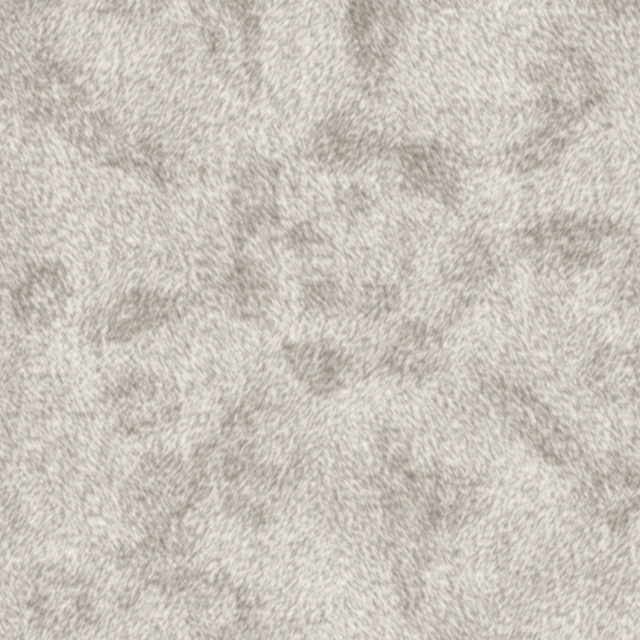
Give the GLSL for this texture, as a Shadertoy shader.

```glsl
// Worn, pale carpet with a faded floral pattern: a lobed flower, a fan of
// curved leaves and scattered rosettes, built from soft distance functions,
// then frayed and covered by a short slanted pile of gradient noise.

const vec3 SHADOW_WOOL = vec3(0.62, 0.59, 0.55);
const vec3 LIGHT_WOOL = vec3(0.87, 0.85, 0.82);
const float BASE_TONE = 0.80;         // 0 is shadow wool, 1 is light wool
const float MOTIF_DEPTH = 0.40;
const float GRAIN_CONTRAST = 0.74;
const float CLOUD_CONTRAST = 0.24;
const float STREAK_CONTRAST = 0.20;
const float TINT_CONTRAST = 0.018;
const vec2 GRAIN_FREQ = vec2(135.0, 84.0);
const float GRAIN_SLANT = 0.45;
const vec2 FLOWER_CENTER = vec2(0.553, 0.60);
const float LEAF_COUNT = 9.0;
const float ROSETTE_CELL = 0.155;
const float EDGE_SOFTNESS = 0.014;
const float TAU = 6.2831853;

float hash(vec2 p) {
    vec3 q = fract(vec3(p.xyx) * 0.1031);
    q += dot(q, q.yzx + 33.33);
    return fract((q.x + q.y) * q.z);
}

float cornerSlope(vec2 cell, vec2 offset) {
    float angle = TAU * hash(cell);
    return dot(vec2(cos(angle), sin(angle)), offset);
}

// Gradient noise, roughly -0.7 to 0.7
float noise(vec2 p) {
    vec2 i = floor(p), f = fract(p);
    vec2 u = f * f * f * (f * (f * 6.0 - 15.0) + 10.0);
    vec2 e = vec2(1.0, 0.0);
    float low = mix(cornerSlope(i, f), cornerSlope(i + e, f - e), u.x);
    float high = mix(cornerSlope(i + e.yx, f - e.yx), cornerSlope(i + 1.0, f - 1.0), u.x);
    return mix(low, high, u.y);
}

float cover(float d) {
    return 1.0 - smoothstep(-EDGE_SOFTNESS, EDGE_SOFTNESS, d);
}

// Outer petals, a broken inner ring and a pale heart
float flower(vec2 p) {
    float r = length(p), a = atan(p.y, p.x);
    float petals = abs(r - 0.178) - 0.026 - 0.022 * cos(7.0 * a + 0.6);
    float inner = abs(r - 0.078) - 0.014 - 0.016 * cos(5.0 * a - 1.5);
    return max(cover(petals), 0.8 * cover(inner));
}

// Curved leaf along +x with a pale midrib
float leaf(vec2 p, float len, float halfWidth, float bend) {
    float t = p.x / len;
    float y = p.y - bend * t * (1.0 - t);
    float body = cover(abs(y) - halfWidth * 4.0 * t * (1.0 - t));
    return body * (1.0 - 0.6 * exp(-pow(y / 0.008, 2.0)));
}

float leafFan(vec2 p) {
    float result = 0.0;
    for (float i = 0.0; i < LEAF_COUNT; i++) {
        float r1 = hash(vec2(i, 3.7)), r2 = hash(vec2(i, 9.2));
        float a = TAU * (i + 0.4 * r1) / LEAF_COUNT - 0.85;
        vec2 axis = vec2(cos(a), sin(a));
        vec2 q = vec2(dot(p, axis), dot(p, vec2(-axis.y, axis.x)));
        q.x -= 0.23;
        result = max(result, leaf(q, 0.20 + 0.19 * r2, 0.030 + 0.018 * r1, 0.24 * (r2 - 0.5)));
    }
    return result;
}

// Small ringed blooms on a jittered grid, kept clear of the flower
float rosettes(vec2 p) {
    vec2 home = floor(p / ROSETTE_CELL);
    float result = 0.0;
    for (int k = 0; k < 9; k++) {
        vec2 cell = home + vec2(k % 3 - 1, k / 3 - 1);
        float seed = hash(cell + 41.0);
        vec2 jitter = vec2(hash(cell + 11.0), hash(cell + 27.0)) - 0.5;
        vec2 center = (cell + 0.5 + 0.5 * jitter) * ROSETTE_CELL;
        vec2 q = p - center;
        float lobes = 0.006 * cos(6.0 * atan(q.y, q.x) + TAU * seed);
        float ring = abs(length(q) - 0.036) - 0.018 - lobes;
        float corner = 1.0 - smoothstep(0.3, 0.7, length(center));
        float present = step(seed, 0.5 + 0.4 * corner) * step(0.37, distance(center, FLOWER_CENTER));
        result = max(result, present * cover(ring));
    }
    return result;
}

// Slanted tufts in two octaves
float pile(vec2 p, float slant) {
    p.x += slant * p.y;
    return noise(p * GRAIN_FREQ) + 0.6 * noise(p * GRAIN_FREQ * 1.8 + 57.0);
}

void mainImage(out vec4 fragColor, in vec2 fragCoord) {
    vec2 uv = fragCoord / iResolution.y;

    // Frayed and unevenly worn motif
    vec2 fray = 0.022 * vec2(noise(uv * 13.0), noise(uv * 13.0 + 31.0));
    fray += 0.016 * vec2(noise(uv * 42.0 + 7.0), noise(uv * 42.0 + 73.0));
    vec2 p = uv + fray;
    vec2 q = p - FLOWER_CENTER;
    float motif = max(flower(q), max(leafFan(q), rosettes(p)));
    motif *= clamp(0.82 + 0.9 * noise(uv * 15.0 + 19.0), 0.2, 1.2);

    // Pile leaning one way or the other, blended at constant contrast
    float lean = smoothstep(-0.2, 0.2, noise(uv * 4.0 + 5.0));
    float grain = mix(pile(uv, GRAIN_SLANT), pile(uv + 3.0, -GRAIN_SLANT), lean);
    grain /= length(vec2(lean, 1.0 - lean));

    float tone = BASE_TONE - MOTIF_DEPTH * motif;
    tone += GRAIN_CONTRAST * grain;
    tone += CLOUD_CONTRAST * (noise(uv * 26.0 + 13.0) + noise(uv * 6.0 + 91.0));
    tone += STREAK_CONTRAST * noise(uv * vec2(64.0, 6.0) + 3.0);
    tone -= 0.16 * (1.0 - smoothstep(0.0, 0.14, uv.x));
    tone -= 0.35 * max(tone - 0.95, 0.0);

    vec3 color = mix(SHADOW_WOOL, LIGHT_WOOL, tone);
    color += TINT_CONTRAST * noise(uv * 95.0 + 23.0) * vec3(1.0, -0.2, -1.0);
    fragColor = vec4(color, 1.0);
}
```
